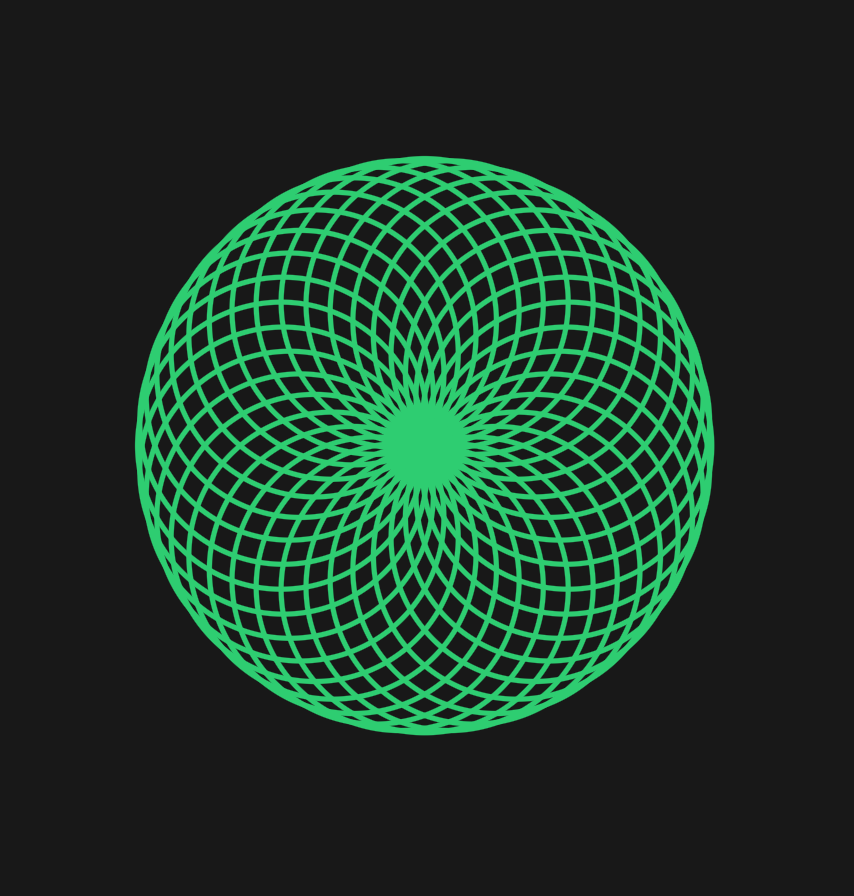
A WebGL 1 fragment shader for this pattern:

```glsl
precision highp float;

// Rosette of thin green rings on a near-black ground. Equal circles, spaced
// evenly by angle, all pass through one hub; their strokes weave a round net
// and merge into a solid disc at the middle.

uniform vec2 u_resolution;

// Lengths are in units of the canvas height.
const int   RING_COUNT   = 36;
const float RING_RADIUS  = 0.1602;
const float STROKE_WIDTH = 0.0058;
const float EDGE_PIXELS  = 1.2;
const vec2  HUB_OFFSET   = vec2(-0.0026, 0.0026);
const vec3  GROUND_COLOR = vec3(0.096, 0.096, 0.096);
const vec3  RING_COLOR   = vec3(0.180, 0.805, 0.445);
const float TAU          = 6.2831853;

// Antialiased coverage of a circular stroke.
float ringCoverage(vec2 p, vec2 center, float softness) {
    float edge = abs(length(p - center) - RING_RADIUS) - 0.5 * STROKE_WIDTH;
    return clamp(0.5 - edge / softness, 0.0, 1.0);
}

void main() {
    vec2 p = (gl_FragCoord.xy - 0.5 * u_resolution) / u_resolution.y - HUB_OFFSET;
    float softness = EDGE_PIXELS / u_resolution.y;

    // Layer the strokes: keep the share of ground left showing.
    float ground = 1.0;
    for (int i = 0; i < RING_COUNT; i++) {
        float angle = TAU * float(i) / float(RING_COUNT);
        vec2 center = RING_RADIUS * vec2(cos(angle), sin(angle));
        ground *= 1.0 - ringCoverage(p, center, softness);
    }

    gl_FragColor = vec4(mix(RING_COLOR, GROUND_COLOR, ground), 1.0);
}
```
